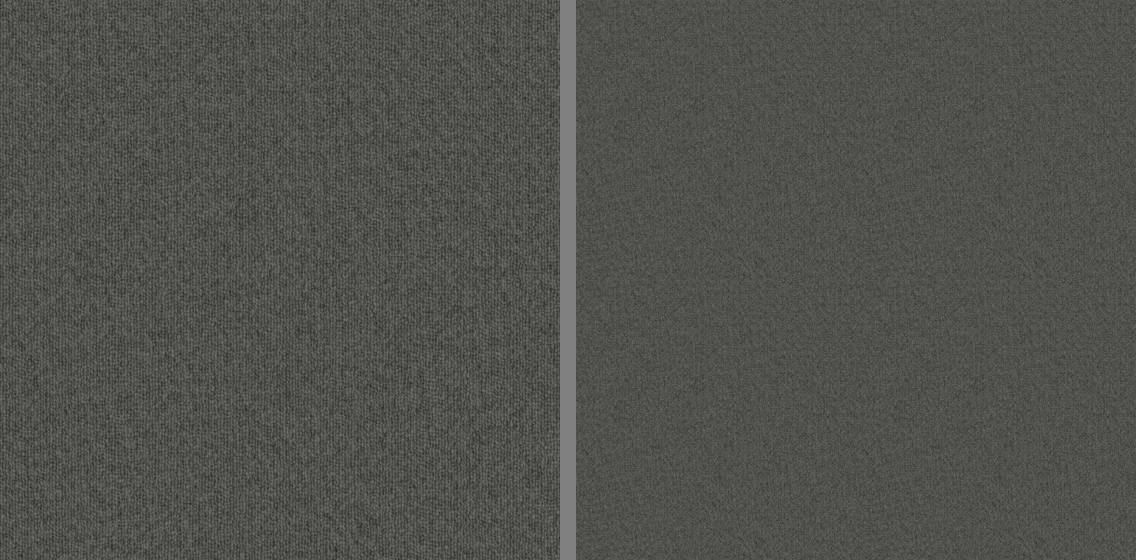
Left: one tile. Right: repeated 2 by 2.
This texture is drawn by a WebGL 1 fragment shader. Its source:

```glsl
precision highp float;
// Grey loop-pile carpet: narrow, broken ribs made of short, leaning yarn loops.
// Each loop gets a rounded profile, a sideways nudge and a random tone; wrapping
// value noise adds wobble and fibres. Whole repeats and wrapped cells make it tile.

uniform vec2 u_resolution;

const float PI = 3.14159265;
const float COLUMNS = 180.0;                 // ribs across the canvas
const float ROWS = 144.0;                    // loops along each rib
const vec2 BEND_CELLS = vec2(150.0, 130.0);  // scale of the rib wobble
const vec2 SLIP_CELLS = vec2(180.0, 80.0);   // scale of the loop length variation
const vec2 FIBRE_CELLS = vec2(380.0, 340.0); // scale of the fine fibres
const float BEND = 0.45;                     // sideways wobble, in ribs
const float NUDGE = 0.28;                    // sideways shift of each loop
const float SLIP = 1.0;                      // lengthwise shift, in loops
const float SLANT = 0.30;                    // lean of the loop ends
const float BASE_LIGHT = 0.317;
const float RIB_DEPTH = 0.106;
const float LOOP_DEPTH = 0.072;
const float TONE_SPREAD = 0.072;
const float FIBRE_SPREAD = 0.115;
const float SHADOW_SKEW = 1.0;               // deepens darks, flattens lights
const float SKEW_OFFSET = 0.002;             // keeps the mean after the skew
const vec3 YARN_TINT = vec3(1.005, 1.0, 0.950);
const int SAMPLES = 3;                       // antialiasing samples per axis

float hash(vec2 p) {
  return fract(sin(dot(p, vec2(127.1, 311.7))) * 43758.5453);
}

// Value noise on a grid that wraps over the unit square.
float wrapNoise(vec2 uv, vec2 cells, float seed) {
  vec2 p = uv * cells;
  vec2 cell = floor(p);
  vec2 f = p - cell;
  f = f * f * (3.0 - 2.0 * f);
  vec2 lo = mod(cell, cells);
  vec2 hi = mod(cell + 1.0, cells);
  float bottom = mix(hash(lo + seed), hash(vec2(hi.x, lo.y) + seed), f.x);
  float top = mix(hash(vec2(lo.x, hi.y) + seed), hash(hi + seed), f.x);
  return mix(bottom, top, f.y);
}

// Signed, rounded ridge: +0.5 at the middle of a cell, -0.5 at its edges.
float ridge(float offset) {
  return 0.5 * cos(2.0 * PI * offset);
}

// Lightness of the pile relative to its mean.
float pileRelief(vec2 uv) {
  // Rib coordinates
  float x = uv.x * COLUMNS + BEND * (wrapNoise(uv, BEND_CELLS, 3.7) - 0.5);
  float column = floor(x);
  float across = x - column - 0.5;
  column = mod(column, COLUMNS);

  // Loop coordinates, staggered from rib to rib
  float stagger = hash(vec2(column, 17.3));
  float slip = SLIP * (wrapNoise(uv, SLIP_CELLS, 8.1) - 0.5);
  float y = uv.y * ROWS + stagger + slip + SLANT * across;
  float row = floor(y);
  float along = y - row - 0.5;
  vec2 loopId = vec2(column, mod(row, ROWS));
  float nudge = NUDGE * (hash(loopId + 40.3) - 0.5);

  // Relief, yarn tone and fibres
  float relief = RIB_DEPTH * ridge(across + nudge);
  relief += LOOP_DEPTH * ridge(along);
  relief += TONE_SPREAD * (hash(loopId + 0.5) - 0.5);
  relief += FIBRE_SPREAD * (wrapNoise(uv, FIBRE_CELLS, 21.9) - 0.5);
  return relief;
}

void main() {
  // Average a small grid of samples to smooth the fine weave
  float relief = 0.0;
  for (int j = 0; j < SAMPLES; j++) {
    for (int i = 0; i < SAMPLES; i++) {
      vec2 offset = (vec2(float(i), float(j)) + 0.5) / float(SAMPLES) - 0.5;
      relief += pileRelief((gl_FragCoord.xy + offset) / u_resolution);
    }
  }
  relief /= float(SAMPLES * SAMPLES);

  // Tone curve and yarn colour
  float light = BASE_LIGHT + SKEW_OFFSET + relief - SHADOW_SKEW * relief * relief;
  gl_FragColor = vec4(light * YARN_TINT, 1.0);
}
```
